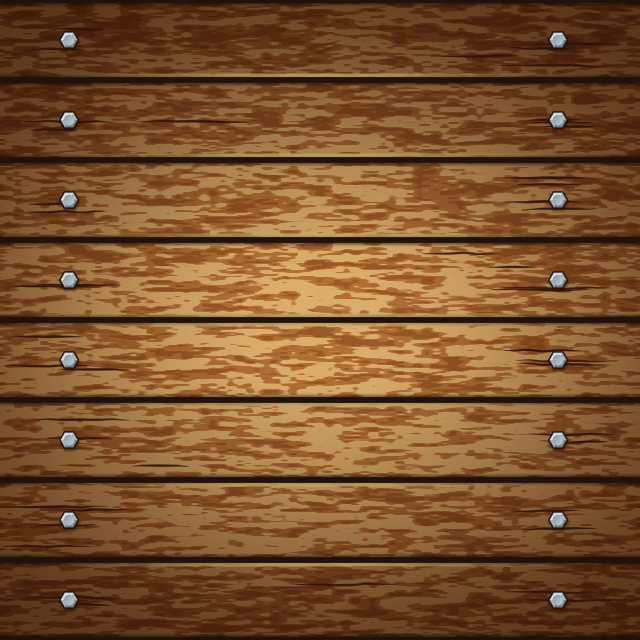
This texture is drawn by a Shadertoy shader. Its source:

```glsl
// Eight horizontal wooden planks with dark gaps, streaky grain, cracks and two hex bolts each.
#define PLANKS 8.0
#define GAP_HALF 0.0046
#define BOLT_LEFT 0.108
#define BOLT_RIGHT 0.872
#define BOLT_SIZE 0.0115
#define CRACKS 6
#define LIGHT_WOOD vec3(0.83, 0.66, 0.41)
#define STREAK_WOOD vec3(0.67, 0.42, 0.20)
#define DEEP_WOOD vec3(0.56, 0.31, 0.13)
#define EDGE_TINT vec3(0.44, 0.33, 0.25)
#define DARK vec3(0.13, 0.065, 0.04)
#define STEEL vec3(0.62, 0.67, 0.70)

float hash(vec2 p) {
    vec3 q = fract(vec3(p.xyx) * 0.1031);
    q += dot(q, q.yzx + 33.33);
    return fract((q.x + q.y) * q.z);
}

// Value noise on a whole number of cells, so it wraps over the canvas.
float noise(vec2 uv, vec2 cells, float seed) {
    vec2 p = uv * cells, i = floor(p), f = fract(p);
    f = f * f * (3.0 - 2.0 * f);
    vec2 a = mod(i, cells) + seed, b = mod(i + 1.0, cells) + seed;
    return mix(mix(hash(a), hash(vec2(b.x, a.y)), f.x),
               mix(hash(vec2(a.x, b.y)), hash(b), f.x), f.y);
}

// Two-tone streaks with crisp edges, varied from plank to plank.
vec3 woodGrain(vec2 uv, float plank) {
    float bend = noise(uv, vec2(9.0, 32.0), 5.0) - 0.5;
    vec2 p = uv + vec2(0.0, 0.008 * bend);
    float g = 0.6 * noise(p, vec2(24.0, 170.0), 11.0)
            + 0.4 * noise(p, vec2(72.0, 300.0), 47.0);
    g += 0.12 * (hash(vec2(plank, 3.0)) - 0.5) + 0.16 * bend;
    vec3 wood = mix(LIGHT_WOOD, STREAK_WOOD, smoothstep(0.44, 0.54, g));
    wood = mix(wood, DEEP_WOOD, 0.8 * smoothstep(0.64, 0.72, g));
    return wood * (0.96 + 0.08 * hash(vec2(plank, 8.0)));
}

// Tapered slits; the first four start near the bolts.
float cracks(vec2 uv, float plank, float y, float px) {
    float cover = 0.0;
    float wobble = 0.003 * (noise(uv, vec2(40.0, 16.0), 83.0) - 0.5);
    for (int i = 0; i < CRACKS; i++) {
        float k = float(i);
        vec2 id = vec2(plank + 1.0, 7.0 * k + 2.0);
        float x = hash(id), halfLength = 0.03 + 0.07 * hash(id + 19.0);
        float height = (hash(id + 41.0) - 0.5) * 0.085;
        if (i < 4) {
            x = mix(BOLT_LEFT, BOLT_RIGHT, mod(k, 2.0)) + 0.08 * (x - 0.5);
            height *= 0.45;
        }
        float dx = uv.x - x;
        dx = (dx - round(dx)) / halfLength;
        float width = 0.0019 * (1.0 - dx * dx);
        float d = abs(y - height + wobble) - width;
        cover = max(cover, (1.0 - smoothstep(-px, px, d)) * smoothstep(0.0, 0.0006, width));
    }
    return cover;
}

float hexagon(vec2 p, float apothem) {
    p = abs(p);
    return max(p.y, 0.866 * p.x + 0.5 * p.y) - apothem;
}

vec3 addBolt(vec3 base, vec2 p, float px) {
    // Soft shadow and dark rim
    float shadow = 1.0 - smoothstep(-0.003, 0.005, hexagon(p + vec2(-0.001, 0.003), BOLT_SIZE + 0.001));
    vec3 color = mix(base, DARK, 0.7 * shadow);
    color = mix(color, DARK, 1.0 - smoothstep(-px, px, hexagon(p, BOLT_SIZE + 0.0022)));
    // Bevelled facets around a round face
    float angle = round(atan(p.x, p.y) / 1.0472) * 1.0472;
    float facet = dot(vec2(sin(angle), cos(angle)), vec2(-0.5, 0.866));
    vec3 head = STEEL * (1.03 + 0.32 * facet);
    float face = 1.0 - smoothstep(-px, px, length(p) - 0.72 * BOLT_SIZE);
    head = mix(head, STEEL * (1.04 - 12.0 * (p.y - p.x)), face);
    return mix(color, head, 1.0 - smoothstep(-px, px, hexagon(p, BOLT_SIZE)));
}

void mainImage(out vec4 fragColor, in vec2 fragCoord) {
    vec2 uv = fragCoord / iResolution.xy;
    float px = 0.75 / iResolution.y;
    float plank = floor(uv.y * PLANKS);
    float y = (fract(uv.y * PLANKS) - 0.5) / PLANKS;
    float fromGap = 0.5 / PLANKS - abs(y);

    // Wood under a warm central glow
    vec3 color = woodGrain(uv, plank);
    float glow = 1.0 - smoothstep(0.05, 0.70, length((uv - 0.5) * vec2(0.92, 1.1)));
    color *= mix(EDGE_TINT, vec3(1.0), glow);
    color = mix(color, DARK * vec3(1.4, 0.9, 0.7), 0.88 * cracks(uv, plank, y, px));

    // Shaded plank edges, with a shine on the edge facing the middle
    color *= mix(0.6, 1.0, smoothstep(GAP_HALF, GAP_HALF + 0.007, fromGap));
    float facing = step(0.0, -y * (uv.y - 0.5));
    float shine = facing * pow(sin(3.14159 * uv.x), 2.0);
    shine *= 1.0 - smoothstep(0.002, 0.005, abs(fromGap - GAP_HALF - 0.002));
    color = mix(color, vec3(0.80, 0.69, 0.43), 0.75 * shine);

    // Gaps between planks
    color = mix(DARK, color, smoothstep(-px, px, fromGap - GAP_HALF));

    // Bolts
    for (int i = 0; i < 2; i++) {
        float x = i == 0 ? BOLT_LEFT : BOLT_RIGHT;
        color = addBolt(color, vec2(uv.x - x, y), px);
    }
    fragColor = vec4(clamp(color, 0.0, 1.0), 1.0);
}
```
